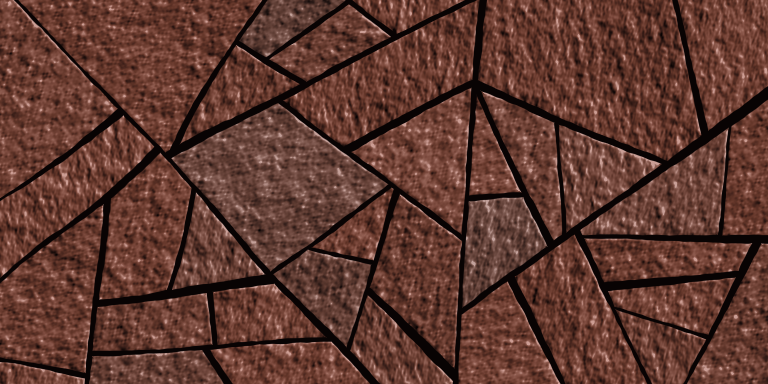
Reproduce this texture procedurally as a Shadertoy shader.

```glsl
// Broken red flagstones with dark wedge-shaped gaps, lit from the upper right.
// A slab is cut again and again by random lines; each pixel follows its own piece.
// The rough faces are a noise relief, shaded along the light and mapped to a ramp.

const float SEED = 5.0;
const int MAX_CUTS = 8;
const int MAX_CORNERS = 14;
const float SMALL_STONE = 0.04;    // areas, canvas height = 1
const float LARGE_STONE = 0.44;
const float MIN_GAP = 0.003;       // half widths
const float MAX_GAP = 0.013;
const float GAP_WEDGE = 0.045;
const float EDGE_BEND = 0.03;
const float EDGE_CHIP = 0.006;
const float RIM_WIDTH = 0.008;
const float RIM_GAIN = 3.2;
const float GRAIN_FREQ = 44.0;
const float GRAIN_STRETCH = 0.65;
const float RELIEF_STEP = 0.003;
const float RELIEF_GAIN = 10.5;
const float BASE_TONE = 1.35;
const vec2 LIGHT = vec2(0.76, 0.65);

const vec3 GAP_BLACK = vec3(0.03, 0.01, 0.01);
const vec3 DEEP_BROWN = vec3(0.27, 0.14, 0.11);
const vec3 RED_BROWN = vec3(0.39, 0.21, 0.16);
const vec3 WARM_RED = vec3(0.49, 0.29, 0.24);
const vec3 DUSTY_ROSE = vec3(0.58, 0.38, 0.33);
const vec3 PALE_GLINT = vec3(0.74, 0.55, 0.51);

float hash(vec2 p) {
    vec3 q = fract(p.xyx * 0.1031);
    q += dot(q, q.yzx + 33.33);
    return fract((q.x + q.y) * q.z);
}

float noise(vec2 p) {
    vec2 i = floor(p), f = fract(p);
    f = f * f * (3.0 - 2.0 * f);
    return mix(mix(hash(i), hash(i + vec2(1, 0)), f.x),
               mix(hash(i + vec2(0, 1)), hash(i + vec2(1, 1)), f.x), f.y);
}

vec2 rotate(vec2 v, float angle) {
    float c = cos(angle), s = sin(angle);
    return vec2(c * v.x - s * v.y, s * v.x + c * v.y);
}

// Distance inside the stone around p, its id and the outward normal of its nearest edge.
float stoneDistance(vec2 p, float aspect, out float id, out vec2 outward) {
    vec2 corners[MAX_CORNERS];
    corners[0] = vec2(-0.1);
    corners[1] = vec2(aspect + 0.1, -0.1);
    corners[2] = vec2(aspect + 0.1, 1.1);
    corners[3] = vec2(-0.1, 1.1);
    int count = 4;
    float dist = 1.0;
    id = SEED;
    outward = vec2(0.0, 1.0);

    for (int cut = 0; cut < MAX_CUTS; cut++) {
        // Area, centroid and longest side of the current piece
        float area = 0.0;
        vec2 centre = vec2(0.0), longest = vec2(0.0);
        for (int i = 0; i < count; i++) {
            vec2 a = corners[i], b = corners[(i + 1) % count];
            float wedge = 0.5 * (a.x * b.y - a.y * b.x);
            area += wedge;
            centre += (a + b) * wedge / 3.0;
            if (dot(b - a, b - a) > dot(longest, longest)) longest = b - a;
        }
        float pick = hash(vec2(id, 1.5));
        if (area < mix(SMALL_STONE, LARGE_STONE, pick * pick)) break;

        // Tilted cut across the longest side
        centre = centre / area + longest * 0.3 * (hash(vec2(id, 2.5)) - 0.5);
        vec2 normal = rotate(normalize(longest), 1.5 * (hash(vec2(id, 3.5)) - 0.5));
        float side = dot(p - centre, normal) > 0.0 ? 1.0 : -1.0;
        normal *= side;
        id = 2.0 * id + step(0.0, side);

        // Gap that widens along the cut
        float wide = hash(vec2(id, 4.5));
        float slope = GAP_WEDGE * (hash(vec2(id, 5.5)) - 0.5);
        float gap = mix(MIN_GAP, MAX_GAP, wide * wide)
                  + slope * dot(p - centre, vec2(-normal.y, normal.x));
        float edge = dot(p - centre, normal) - max(gap, MIN_GAP);
        if (edge < dist) {
            dist = edge;
            outward = -normal;
        }

        // Keep the part of the piece on this side
        vec2 kept[MAX_CORNERS];
        int keptCount = 0;
        for (int i = 0; i < count; i++) {
            vec2 a = corners[i], b = corners[(i + 1) % count];
            float da = dot(a - centre, normal), db = dot(b - centre, normal);
            if (da >= 0.0) kept[keptCount++] = a;
            if (da * db < 0.0) kept[keptCount++] = mix(a, b, da / (da - db));
        }
        corners = kept;
        count = keptCount;
    }
    return dist;
}

float grainHeight(vec2 p, float angle) {
    vec2 q = rotate(p, angle) * vec2(1.0, GRAIN_STRETCH) * GRAIN_FREQ;
    return 0.6 * noise(q) + 0.35 * noise(q * 2.2 + 17.0) + 0.16 * noise(q * 4.3 + 41.0);
}

vec3 stoneRamp(float tone) {
    vec3 c = mix(GAP_BLACK, DEEP_BROWN, clamp(1.0 + 0.5 * tone, 0.0, 1.0));
    c = mix(c, RED_BROWN, clamp(tone, 0.0, 1.0));
    c = mix(c, WARM_RED, clamp(tone - 1.0, 0.0, 1.0));
    c = mix(c, DUSTY_ROSE, clamp(tone - 2.0, 0.0, 1.0));
    return mix(c, PALE_GLINT, clamp(tone - 3.0, 0.0, 1.4));
}

void mainImage(out vec4 fragColor, in vec2 fragCoord) {
    vec2 p = fragCoord / iResolution.y;
    float pixel = 1.0 / iResolution.y;

    // Stone layout with gently bent, chipped edges
    vec2 bend = vec2(noise(p * 2.6), noise(p * 2.6 + 31.0)) - 0.5;
    float id;
    vec2 outward;
    float dist = stoneDistance(p + EDGE_BEND * bend, iResolution.x / iResolution.y, id, outward);
    dist -= EDGE_CHIP * (0.6 * noise(p * 16.0 + id) + 0.4 * noise(p * 55.0) - 0.3);

    // Rough face
    float angle = 0.6 + 0.9 * (hash(vec2(id, 6.5)) - 0.5);
    vec2 offset = LIGHT * RELIEF_STEP;
    float relief = RELIEF_GAIN * (grainHeight(p - offset, angle) - grainHeight(p + offset, angle));
    float glint = max(relief, 0.0);
    float tone = BASE_TONE + relief + 0.13 * glint * glint;
    tone += 0.8 * (noise(p * 7.0 + id) - 0.5) + 0.6 * (hash(vec2(id, 7.5)) - 0.5);

    // Lit and shaded rims
    float facing = dot(outward, LIGHT);
    float rim = 1.0 - smoothstep(0.0, RIM_WIDTH, dist);
    float worn = smoothstep(0.25, 0.7, noise(p * 11.0 + id));
    tone += rim * (RIM_GAIN * worn * max(facing, 0.0) + 0.8 * min(facing, 0.0));

    // Some stones are greyer
    vec3 color = stoneRamp(tone);
    float grey = pow(hash(vec2(id, 8.5)), 4.0);
    color = mix(color, vec3(dot(color, vec3(0.35, 0.45, 0.2))), 0.35 * grey);

    color = mix(GAP_BLACK, color, smoothstep(-0.7 * pixel, 0.7 * pixel, dist));
    fragColor = vec4(color, 1.0);
}
```
